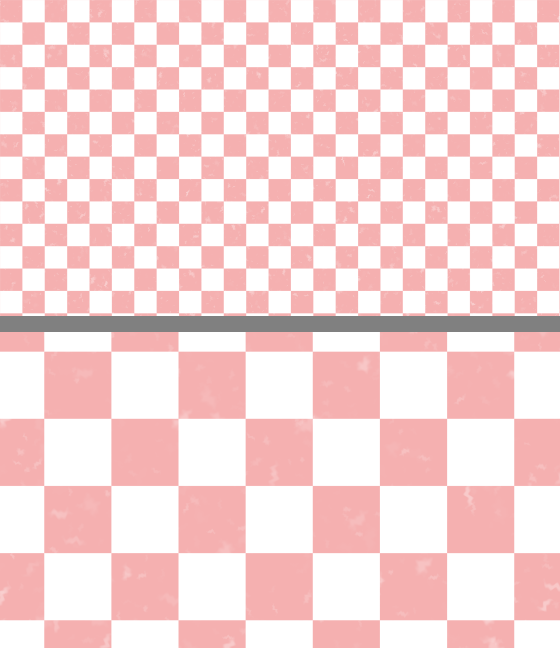
Top, the full canvas; bottom, a detail of the centre.
This pattern is drawn by a Shadertoy shader. Its source:

```glsl
vec3 hash3(vec2 p) {
    vec3 q = fract(p.xyx * vec3(0.1031, 0.1030, 0.0973));
    q += dot(q, q.yxz + 33.33);
    return fract((q.xxy + q.yzz) * q.zyx);
}

// Signed distance to the nearest check edge, positive in even cells
vec2 checkEdge(vec2 p) {
    return 0.5 - abs(mod(p + 0.5, 2.0) - 1.0);
}

// Cellular scatter of soft, ragged flecks with random turn, size and strength
float flecks(vec2 p, float seed) {
    vec2 cell = floor(p);
    float wear = 0.0;
    for (int j = -1; j <= 1; j++) {
        for (int i = -1; i <= 1; i++) {
            vec2 id = cell + vec2(i, j);
            vec3 place = hash3(id + seed);
            vec3 look = hash3(id + seed + 57.0);
            vec2 d = p - id - place.xy;
            float a = 6.2832 * place.z;
            d = mat2(cos(a), sin(a), -sin(a), cos(a)) * d;
            d += 0.05 * sin(d.yx * 13.0 + look.xy * 6.2832)
               + 0.03 * sin(d.yx * 29.0 + look.yz * 6.2832);
            vec2 radius = mix(vec2(0.22, 0.12), vec2(0.58, 0.30), look.xy);
            float body = 1.0 - smoothstep(0.25, 1.0, length(d / radius));
            wear = max(wear, body * pow(look.z, 4.0));
        }
    }
    return wear;
}

void mainImage(out vec4 fragColor, in vec2 fragCoord) {
    // Checks counted from the top left corner
    vec2 p = vec2(fragCoord.x, iResolution.y - fragCoord.y) / iResolution.y * 14.12;
    float pixel = 14.12 / iResolution.y;

    vec2 side = clamp(checkEdge(p) / (0.55 * pixel), -1.0, 1.0);
    float check = 0.5 + 0.5 * side.x * side.y;

    // Worn paint: broad pale flecks and finer specks
    float wear = 0.36 * flecks(p * 2.1, 11.0) + 0.2 * flecks(p * 4.3, 83.0);
    vec3 paint = mix(vec3(0.96, 0.69, 0.69), vec3(1.0), min(wear, 0.5));

    fragColor = vec4(mix(vec3(1.0), paint, check), 1.0);
}
```
